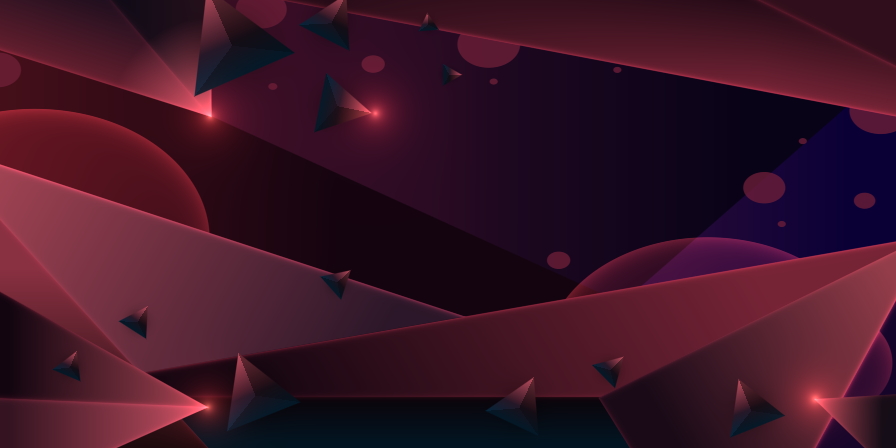
Reproduce this background procedurally as a WebGL 2 fragment shader.

```glsl
#version 300 es
precision highp float;
// Dark abstract backdrop of overlapping faceted panels, soft discs and shards.
// Panels are half-plane intersections with gradients and lit rims, painted
// back to front; discs and shards are looped, and glows are added last.
uniform vec2 u_resolution;
out vec4 fragColor;

const vec3 EDGE = vec3(.55, .13, .2);
const vec3 ROSE = vec3(.68, .28, .34);
const vec3 WINE = vec3(.46, .14, .21);
const vec3 INK = vec3(.07, .02, .06);
const vec3 TEAL = vec3(.01, .1, .16);

// Signed distance to the line a-b, positive on its left
float side(vec2 p, vec2 a, vec2 b) {
  vec2 e = normalize(b - a);
  return e.x * (p.y - a.y) - e.y * (p.x - a.x);
}

float ramp(float a, float b, float x) { return clamp((x - a) / (b - a), 0., 1.); }

float cover(float d) {
  float w = .8 / u_resolution.y;
  return smoothstep(-w, w, d);
}

vec3 rim(float d) { return EDGE * exp(-abs(d) / .004); }

// Signed distance to a flattened disc, positive inside
float disc(vec2 p, vec2 c, float r) { return r - length((p - c) * vec2(1, 1.34)); }

// Large translucent disc that brightens toward its rim
vec3 orb(vec3 col, vec2 p, vec2 c, float r) {
  float d = disc(p, c, r);
  vec3 tint = vec3(.12, .025, .03) + vec3(.26, .07, .08) * exp(-abs(d) / .025);
  return col + tint * cover(d) * smoothstep(-r, r, p.y - c.y + .4 * r);
}

// Three-faced shard: s holds centre, radius and direction of its lit corner
vec3 shard(vec3 col, vec2 p, vec4 s) {
  float c = cos(s.w), n = sin(s.w);
  vec2 q = mat2(c, -n, n, c) * (p - s.xy) / s.z;
  float left = dot(q, vec2(.5, .866)), right = dot(q, vec2(.5, -.866));
  float d = .5 - max(max(left, right), -q.x);
  float shade = -q.x > max(left, right) ? .75 : (left > right ? 1.1 : .6);
  vec3 face = mix(TEAL * 1.3, vec3(.16, .07, .12), ramp(-.5, .2, q.x));
  face = mix(face, ROSE, ramp(.05, 1., q.x)) * shade;
  col *= 1. - .35 * exp(-3. * dot(q, q));
  return mix(col, face, cover(d * s.z));
}

// Wine to navy ground, a shadow band, a blue wedge, orbs and discs
vec3 backdrop(vec2 p) {
  vec3 col = mix(vec3(.25, .06, .15), vec3(.13, .035, .13), ramp(.45, 1.15, p.x));
  col = mix(col, vec3(.03, .01, .09), ramp(1., 1.7, p.x));
  float band = side(p, vec2(1.276, .375), vec2(.469, .742));
  vec3 shadow = mix(vec3(.27, .06, .1), vec3(.08, .015, .06), ramp(0., .75, p.x));
  col = mix(col, shadow, cover(band));
  float wedge = side(p, vec2(1.888, .76), vec2(1.432, .362));
  vec3 blue = mix(vec3(.15, .04, .22), vec3(.04, 0, .21), ramp(1.5, 1.9, p.x));
  col = mix(col, blue, cover(wedge));
  col = orb(col, p, vec2(.078, .466), .39);
  col = orb(col, p, vec2(1.58, .198), .365);
  vec3 dots[] = vec3[](
    vec3(1.091, .901, .07), vec3(1.706, .581, .047), vec3(1.247, .419, .026),
    vec3(.833, .857, .026), vec3(.583, .979, .057), vec3(1.93, .552, .024),
    vec3(1.966, .753, .07), vec3(-.005, .844, .052), vec3(.609, .807, .01),
    vec3(1.102, .818, .009), vec3(1.378, .844, .009), vec3(1.792, .685, .009),
    vec3(1.745, .5, .009));
  for (int i = 0; i < dots.length(); i++)
    col = mix(col, vec3(.44, .12, .22), .75 * cover(disc(p, dots[i].xy, dots[i].z)));
  return col;
}

vec3 upperPanels(vec3 col, vec2 p) {
  float d = side(p, vec2(.625, 1), vec2(2, .74));
  float fold = side(p, vec2(1.693, 1), vec2(2, .852));
  vec3 face = mix(INK, WINE, ramp(.24, 0., d) * ramp(.4, 1.7, p.x));
  face = mix(face, mix(INK, WINE, .3), cover(fold)) + .3 * rim(fold);
  col = mix(col, face + .6 * rim(d), cover(d));
  vec2 tip = vec2(.469, .74);
  d = min(side(p, vec2(0, .888), tip), .472 - p.x);
  fold = side(p, vec2(.247, 1), tip);
  face = mix(vec3(.09, .05, .11), WINE * .85, ramp(.2, 0., d));
  face = mix(face, vec3(.05, .04, .08), .7 * cover(fold));
  face = mix(face, ROSE * 1.2, ramp(.22, 0., distance(p, tip)));
  return mix(col, face + .4 * rim(d) + .15 * rim(fold), cover(d));
}

vec3 lowerPanels(vec3 col, vec2 p) {
  // Long floor panel with a teal strip, right wing and corner
  float ground = side(p, vec2(2, .461), vec2(.3125, .167));
  float slant = p.x + .6 * (p.y - .2), strip = .114 - p.y;
  vec3 face = mix(INK, WINE, ramp(.5, 1.8, slant));
  face = mix(face, mix(INK * .6, TEAL * .8, ramp(0., .1, strip)), cover(strip)) + .2 * rim(strip);
  vec2 bend = vec2(1.336, .112);
  float ridge = side(p, vec2(2, .44), bend);
  float wing = min(ridge, side(p, bend, vec2(1.406, 0)));
  vec3 wingFace = mix(vec3(.1, .04, .09), ROSE * .85, ramp(1.4, 2.1, slant));
  face = mix(face, wingFace + .35 * rim(wing), cover(wing));
  float corner = side(p, vec2(2, .33), vec2(1.82, 0));
  vec3 behind = orb(vec3(.08, .02, .16), p, vec2(1.82, .19), .172);
  face = mix(face, behind, cover(corner)) + .7 * rim(corner) * cover(ridge);
  col = mix(col, face + .6 * rim(ground), cover(ground));
  // Left slab with its red underside
  float slab = side(p, vec2(1.042, .292), vec2(0, .633));
  float fold = side(p, vec2(.3125, .167), vec2(0, .51));
  face = mix(ROSE, vec3(.17, .09, .16), ramp(-.1, .9, p.x + .5 * slab));
  face = mix(face, mix(WINE, ROSE, .35) * ramp(-.1, .4, p.y), cover(fold));
  face += .8 * rim(slab) + .2 * rim(fold);
  col = mix(col, face, cover(min(slab, max(-ground, fold))));
  // Left and right spikes
  vec2 tip = vec2(.464, .091);
  float spike = min(side(p, tip, vec2(0, .349)), side(p, vec2(.26, 0), tip));
  fold = side(p, tip, vec2(.04, .109));
  face = mix(INK, ROSE, ramp(.02, .5, p.x)) + .2 * ROSE * cover(fold);
  col = mix(col, face + .4 * rim(spike) + .3 * rim(fold), cover(spike));
  tip = vec2(1.818, .109);
  spike = min(side(p, vec2(2, .12), tip), side(p, tip, vec2(1.93, 0)));
  face = mix(ROSE, vec3(.08, .05, .09), ramp(1.81, 1.97, p.x));
  return mix(col, face + .3 * rim(spike), cover(spike));
}

void main() {
  vec2 p = gl_FragCoord.xy / u_resolution * vec2(2, 1);
  vec3 col = lowerPanels(upperPanels(backdrop(p), p), p);
  // Scattered shards
  col = shard(col, p, vec4(.518, .898, .141, 1.98));
  vec4 shards[] = vec4[](
    vec4(.74, .948, .073, 1.1), vec4(.753, .763, .078, -.2), vec4(.956, .945, .026, 1.65),
    vec4(1.003, .833, .028, 0), vec4(.753, .37, .04, .73), vec4(.307, .281, .042, 1),
    vec4(.156, .18, .039, 1.17), vec4(.57, .117, .102, 1.95), vec4(1.159, .089, .076, 1.13),
    vec4(1.362, .174, .042, .78), vec4(1.677, .083, .076, 1.95));
  for (int i = 0; i < shards.length(); i++) col = shard(col, p, shards[i]);
  // Hot glows at the sharp tips
  vec2 tips[] = vec2[](vec2(.469, .74), vec2(.838, .747), vec2(.464, .091), vec2(1.82, .109));
  for (int i = 0; i < tips.length(); i++) {
    float r = distance(p, tips[i]);
    col += vec3(.5, .11, .11) * exp(-r / .035) + vec3(.5, .3, .25) * exp(-r / .008);
  }
  fragColor = vec4(col, 1);
}
```
